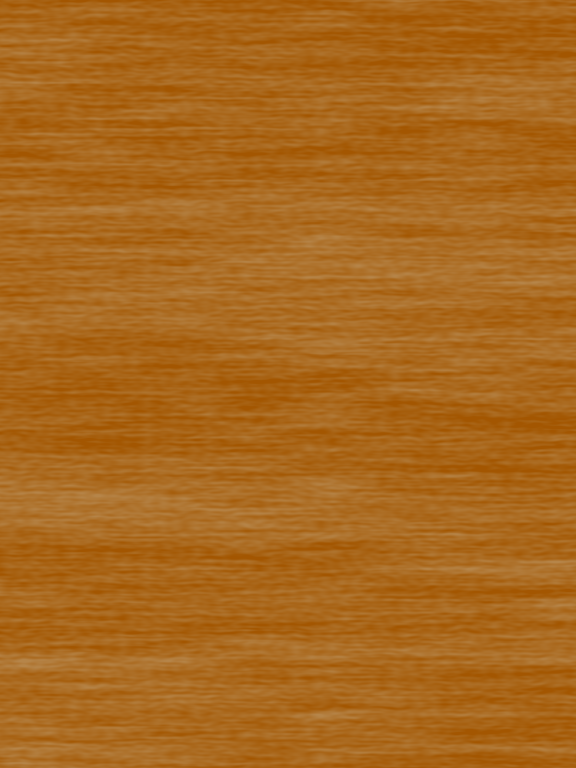
This texture is drawn by a WebGL 1 fragment shader. Its source:

```glsl
precision highp float;
// Warm honey-brown wood veneer with fine horizontal fibres.
// Layers of gradient noise, stretched along x from broad bands down to
// short grain, are summed into one tone that blends dark and light wood.

uniform vec2 u_resolution;

// Noise cells per canvas height: along the fibre, across the fibre
#define BAND_CELLS   vec2(0.6, 10.0)
#define STRIPE_CELLS vec2(1.4, 31.0)
#define STREAK_CELLS vec2(4.0, 84.0)
#define FIBRE_CELLS  vec2(10.0, 205.0)
#define GRAIN_CELLS  vec2(62.0, 225.0)
// Strength of the coarse layers, of the fine layers, and of pale glints
#define COARSE_GAIN  vec3(0.50, 0.46, 0.48)
#define FINE_GAIN    vec2(0.66, 0.50)
#define GLINT_GAIN   0.36
#define WAVINESS     0.0014
#define DARK_WOOD    vec3(0.642, 0.348, 0.018)
#define LIGHT_WOOD   vec3(0.694, 0.476, 0.218)

float hash(vec2 cell) {
    vec3 q = fract(vec3(cell.xyx) * vec3(0.1031, 0.1030, 0.0973));
    q += dot(q, q.yzx + 33.33);
    return fract((q.x + q.y) * q.z);
}

// Dot product of a random unit gradient with the offset from its corner
float corner(vec2 cell, vec2 offset) {
    float angle = 6.28318 * hash(cell);
    return dot(vec2(cos(angle), sin(angle)), offset);
}

float gradientNoise(vec2 p) {
    vec2 cell = floor(p);
    vec2 f = p - cell;
    vec2 blend = f * f * f * (f * (f * 6.0 - 15.0) + 10.0);
    vec2 e = vec2(1.0, 0.0);
    float low = mix(corner(cell, f), corner(cell + e.xy, f - e.xy), blend.x);
    float high = mix(corner(cell + e.yx, f - e.yx),
                     corner(cell + e.xx, f - e.xx), blend.x);
    return mix(low, high, blend.y);
}

// One stretched layer; the seed shifts it to an unrelated patch of noise
float layer(vec2 p, vec2 cells, float seed) {
    return gradientNoise(p * cells + seed * vec2(17.37, 41.71));
}

void main() {
    vec2 p = gl_FragCoord.xy / u_resolution.y;

    // Gentle waves keep the fibres from being ruled lines
    p.y += WAVINESS * layer(p, vec2(9.0, 14.0), 1.0);
    p.y += WAVINESS * layer(p, vec2(30.0, 40.0), 2.0);

    // Broad bands, stripes and streaks
    vec3 coarse = vec3(layer(p, BAND_CELLS, 3.0),
                       layer(p, STRIPE_CELLS, 4.0),
                       layer(p, STREAK_CELLS, 5.0));

    // Thin fibres and short grain
    vec2 fine = vec2(layer(p, FIBRE_CELLS, 6.0),
                     layer(p, GRAIN_CELLS, 7.0));

    // Sparse pale glints along single fibres
    float glint = smoothstep(0.18, 0.6, layer(p, vec2(6.0, 150.0), 8.0));

    float tone = 0.45 + dot(coarse, COARSE_GAIN) + dot(fine, FINE_GAIN)
               + GLINT_GAIN * glint;
    vec3 wood = mix(DARK_WOOD, LIGHT_WOOD, clamp(tone, -0.08, 1.35));
    gl_FragColor = vec4(wood, 1.0);
}
```
